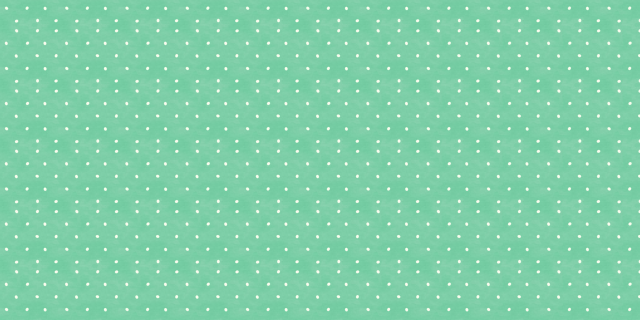
Give the GLSL for this pattern, as a Shadertoy shader.

```glsl
const float TILE = 0.1883;          // tile side, in canvas heights
const float SEAM_Y = 0.0807;        // first tile seam, measured from the top
const int ROWS = 5;
const int COLUMNS = 3;
const float ROW_STEP = 0.2083;
const vec3 EVEN_COLUMNS = vec3(0.272, 0.620, 0.932);
const vec3 ODD_COLUMNS = vec3(0.105, 0.452, 0.747);
const float DOT_RADIUS = 0.0255;
const float DOT_JITTER = 0.010;
const float DOT_WOBBLE = 0.09;
const float GRAIN = 0.022;
const vec3 MINT = vec3(0.455, 0.800, 0.637);
const vec3 PALE_MINT = vec3(0.505, 0.812, 0.665);
const vec3 CREAM = vec3(0.975, 0.990, 0.930);

float hash(vec2 p) {
    vec3 q = fract(vec3(p.xyx) * 0.1031);
    q += dot(q, q.yzx + 33.33);
    return fract((q.x + q.y) * q.z);
}

// Value noise that wraps at the tile edges
float tileNoise(vec2 p, vec2 cells) {
    p *= cells;
    vec2 i = floor(p);
    vec2 f = fract(p);
    f = f * f * (3.0 - 2.0 * f);
    vec2 a = mod(i, cells);
    vec2 b = mod(i + 1.0, cells);
    return mix(mix(hash(a), hash(vec2(b.x, a.y)), f.x),
               mix(hash(vec2(a.x, b.y)), hash(b), f.x), f.y);
}

float tileFbm(vec2 p, vec2 cells) {
    float sum = 0.0;
    float weight = 0.5;
    for (int i = 0; i < 4; i++) {
        sum += weight * tileNoise(p, cells);
        cells *= 2.0;
        weight *= 0.5;
    }
    return sum / 0.9375;
}

// Mottled paper with pale rubbed patches and fine fibres
vec3 paper(vec2 p) {
    float cloud = tileFbm(p, vec2(3.0, 4.0));
    float patches = smoothstep(0.52, 0.72, tileFbm(p + 0.37, vec2(3.0)));
    float scuffs = smoothstep(0.50, 0.75, tileNoise(p + 0.1 * cloud, vec2(14.0, 18.0)));
    float pale = 0.7 * smoothstep(0.35, 0.75, cloud) + 0.55 * patches * scuffs;
    float fibre = tileNoise(p, vec2(20.0, 46.0)) - 0.5;
    float speck = tileNoise(p + 0.21, vec2(48.0)) - 0.5;
    return mix(MINT, PALE_MINT, pale) + GRAIN * (0.6 * fibre + 0.7 * speck);
}

// Signed distance to the nearest slightly uneven dot
float dots(vec2 p) {
    float nearest = 1.0;
    for (int row = 0; row < ROWS; row++) {
        vec3 columns = row % 2 == 0 ? EVEN_COLUMNS : ODD_COLUMNS;
        float y = 0.5 + ROW_STEP * float(row - ROWS / 2);
        for (int column = 0; column < COLUMNS; column++) {
            vec2 id = vec2(column, row);
            vec2 jitter = vec2(hash(id + 7.3), hash(id + 19.1)) - 0.5;
            vec2 d = p - vec2(columns[column], y) - DOT_JITTER * jitter;
            float phase = 6.2832 * hash(id + 3.7);
            float wobble = sin(2.0 * atan(d.y, d.x + 1e-5) + phase);
            float radius = DOT_RADIUS * (1.0 + DOT_WOBBLE * wobble);
            nearest = min(nearest, length(d) - radius);
        }
    }
    return nearest;
}

void mainImage(out vec4 fragColor, in vec2 fragCoord) {
    vec2 uv = fragCoord / iResolution.y;
    vec2 p = fract(vec2(uv.x, 1.0 - uv.y - SEAM_Y) / TILE);
    float pixel = 1.0 / (iResolution.y * TILE);
    float ink = 1.0 - smoothstep(-0.75 * pixel, 0.75 * pixel, dots(p));
    fragColor = vec4(mix(paper(p), CREAM, ink), 1.0);
}
```
